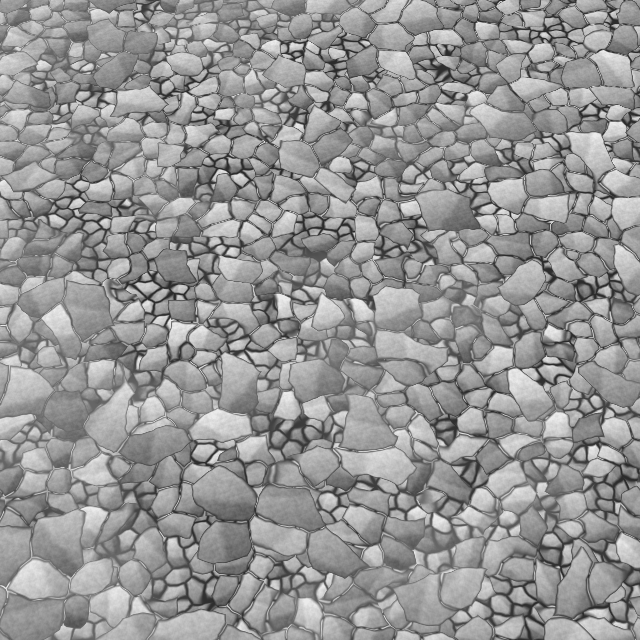
A WebGL 1 fragment shader for this texture:

```glsl
precision highp float;
// Grey crushed gravel seen at a slant, with smaller, flatter stones far away.
// Three layers of stretched cellular noise (chips, pebbles, large stones) are
// stacked; each stone gets its own tone, a lit side, a facet and a dark rim.

uniform vec2 u_resolution;

const float FORESHORTEN = 0.30;            // how much stones shrink to the top
const float CELLS = 20.0;                  // pebbles across the near edge
const vec3 LAYER_SCALE = vec3(1.65, 1.05, 0.66);
const vec3 LAYER_SHARE = vec3(1.0, 0.72, 0.24);
const vec2 LIGHT = vec2(-0.35, 0.94);
const float STONE_TONE = 0.685;
const float TONE_SPREAD = 0.27;
const float GAP_DARK = 0.17;
const float GAP_DUSTY = 0.40;
const float RIM_WIDTH = 0.17;
const float MOTTLE = 0.045;
const float TAU = 6.2831853;

vec3 hash3(vec2 p) {
  vec3 q = fract(vec3(p.xyx) * vec3(0.1031, 0.1030, 0.0973));
  q += dot(q, q.yxz + 33.33);
  return fract((q.xxy + q.yzz) * q.zyx);
}

// Layered sines, roughly -1 to 1.
float waves(vec2 p) {
  float a = sin(p.x + 1.7 * sin(p.y * 0.8)) * sin(p.y * 1.2 + 1.5 * sin(p.x * 0.7));
  float b = sin(p.x * 2.3 - p.y * 1.4 + 2.0 * a) * sin(p.y * 2.7 + p.x * 1.1);
  return 0.6 * a + 0.4 * b;
}

// Nearest stone: offset from its centre, its random id, and rim distance.
void findStone(vec2 p, float seed, out vec2 offset, out vec3 id, out float rim) {
  vec2 cell = floor(p);
  float nearest = 9.0;
  float second = 9.0;
  offset = vec2(0.0);
  id = vec3(0.0);
  for (int j = -2; j <= 2; j++) {
    for (int i = -2; i <= 2; i++) {
      vec2 c = cell + vec2(float(i), float(j));
      vec3 place = hash3(c + seed);
      vec3 kind = hash3(c + seed + 57.0);
      vec2 q = p - c - 0.5 - 0.85 * (place.xy - 0.5);
      float angle = place.z * TAU;
      vec2 axis = vec2(cos(angle), sin(angle));
      float stretch = 1.0 + 0.38 * kind.y;
      vec2 along = vec2(dot(q, axis) / stretch, dot(q, vec2(-axis.y, axis.x)) * stretch);
      // Blend of round and boxy distance gives blunt corners.
      float box = max(abs(along.x), abs(along.y));
      float d = mix(length(along), box, 0.35) / (0.82 + 0.42 * kind.z);
      if (d < nearest) {
        second = nearest;
        nearest = d;
        offset = q;
        id = kind;
      } else {
        second = min(second, d);
      }
    }
  }
  rim = second - nearest;
}

// Surface tone of one stone.
float stoneFace(vec2 offset, vec3 id, vec2 p) {
  float tone = STONE_TONE + TONE_SPREAD * (id.x - 0.5);
  tone += 0.19 * dot(offset, LIGHT);
  float facetAngle = TAU * fract(id.y * 7.3 + id.z);
  float facet = dot(offset, vec2(cos(facetAngle), sin(facetAngle)));
  tone -= 0.10 * smoothstep(0.08, 0.26, facet);
  tone += MOTTLE * waves(p * 8.0 + id.xy * 40.0);
  return tone + 0.6 * MOTTLE * waves(p.yx * 19.0 + id.yz * 40.0);
}

void main() {
  vec2 uv = gl_FragCoord.xy / u_resolution;

  // Ground plane in perspective, bent a little to roughen the outlines.
  vec2 ground = CELLS * vec2(uv.x - 0.5, uv.y) / (1.0 - FORESHORTEN * uv.y);
  ground += 0.045 * vec2(waves(ground * 3.1), waves(ground.yx * 3.7 + 5.0));

  // Dusty patches have paler gaps.
  float dust = smoothstep(-0.5, 0.7, waves(ground * 0.33 + 2.0) + 0.5 - uv.x);
  float gap = mix(GAP_DARK, GAP_DUSTY, dust);
  float tone = gap;

  // Stack the layers from small chips up to large stones.
  for (int i = 0; i < 3; i++) {
    float layer = float(i);
    float scale = i == 0 ? LAYER_SCALE.x : (i == 1 ? LAYER_SCALE.y : LAYER_SCALE.z);
    float share = i == 0 ? LAYER_SHARE.x : (i == 1 ? LAYER_SHARE.y : LAYER_SHARE.z);
    vec2 offset;
    vec3 id;
    float rim;
    findStone(ground * scale + layer * 13.7, 100.0 + layer * 71.0, offset, id, rim);
    rim /= scale;
    float present = step(fract(id.x * 13.0 + id.z * 5.0), share);
    float face = stoneFace(offset, id, ground);
    float stone = mix(gap, face, smoothstep(0.0, RIM_WIDTH, rim));
    tone = mix(tone, stone, present * smoothstep(0.0, 0.07, rim));
  }

  gl_FragColor = vec4(vec3(clamp(tone, 0.0, 0.92)), 1.0);
}
```
